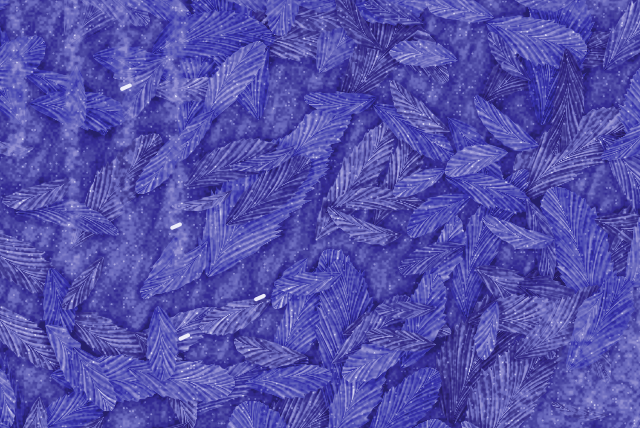
Write a WebGL 1 fragment shader that draws this texture.

```glsl
precision highp float;
// Window frost: overlapping curved ice plumes in violet blue.
// Jittered grids of three sizes paint plumes whose barbs leave a bent spine;
// crystal columns, grainy patches, sparkle and a few white flecks lie on top.

uniform vec2 u_resolution;

#define CELL 0.25          // grid size of the largest plumes
#define BARBS 46.0         // barbs per canvas height
#define RIDGE 0.50         // brightness of the barb ridges
#define SHADE 0.20         // shadow cast around a plume
#define GRAIN 0.30         // strength of the fine grain
#define DUSK vec3(0.20, 0.16, 0.53)
#define DEEP vec3(0.21, 0.19, 0.66)
#define DULL vec3(0.27, 0.25, 0.58)
#define BLUE vec3(0.31, 0.31, 0.71)
#define LIGHT vec3(0.41, 0.41, 0.74)
#define PALE vec3(0.57, 0.56, 0.82)

float hash(vec2 p) {
  vec3 q = fract(p.xyx * 0.1031);
  q += dot(q, q.yzx + 33.33);
  return fract((q.x + q.y) * q.z);
}

float noise(vec2 p) {
  vec2 i = floor(p), f = fract(p);
  f = f * f * (3.0 - 2.0 * f);
  return mix(mix(hash(i), hash(i + vec2(1, 0)), f.x),
             mix(hash(i + vec2(0, 1)), hash(i + vec2(1, 1)), f.x), f.y);
}

// Paints one plume over surface = (tone, vividness); cell seeds its shape.
void plume(vec2 p, vec2 cell, float size, inout vec2 surface) {
  float h1 = hash(cell + 11.3), h2 = hash(cell + 27.7);
  float h3 = hash(cell + 41.9), h4 = hash(cell + 63.1);
  vec2 root = (cell + vec2(h1, h2)) * size;
  float len = size * mix(1.2, 1.7, h3);

  // Local frame: x runs along the bent spine, y across it.
  float angle = 1.45 - 0.45 * root.x + 2.2 * (noise(root * 3.0 + 5.0) - 0.5) + 1.1 * (h4 - 0.5);
  vec2 axis = vec2(cos(angle), sin(angle));
  vec2 q = p - root;
  q = vec2(dot(q, axis), dot(q, vec2(-axis.y, axis.x))) / len;
  q.y -= mix(-0.55, 0.22, h2) * q.x * q.x;
  if (q.x < -0.1 || q.x > 1.1 || abs(q.y) > 0.5) return;

  // Barbs start along the spine and curl outwards.
  float side = step(0.0, q.y), y = abs(q.y) + 0.0001;
  float start = q.x - pow(y / mix(0.55, 0.95, h1), 0.667);
  vec2 along = vec2(start * len * BARBS, y * len);
  float phase = along.x + 0.9 * noise(vec2(along.x * 0.6, along.y * 22.0) + h4 * 90.0) + side * 50.0;
  float f = fract(phase), id = floor(phase);

  // Outline with a ragged edge.
  float x = clamp(q.x, 0.0, 1.0);
  float width = mix(0.15, 0.31, side > 0.5 ? h3 : h4);
  width *= 1.9 * pow(x + 0.0001, 0.7) * sqrt(1.0 - x);
  width *= 0.78 + 0.25 * noise(vec2(phase, h1 * 70.0)) + 0.10 * abs(2.0 * f - 1.0);
  float d = (width - y - max(q.x - 1.0, 0.0) - max(-q.x, 0.0)) * len;

  surface.x -= SHADE * smoothstep(-0.022, 0.0, d);
  float cover = smoothstep(0.0, 0.004, d);
  if (cover <= 0.0) return;

  // Ridges, fine hairs and cross barbules.
  float ridge = smoothstep(0.0, 0.3, f) * (1.0 - smoothstep(0.3, 0.95, f));
  ridge *= 0.35 + 0.65 * hash(vec2(id, h2 * 50.0));
  ridge *= 0.5 + 0.8 * noise(vec2(id * 3.1, along.y * 40.0));
  float tone = 0.24 + 0.26 * (h1 - 0.5) + 0.10 * (side - 0.5) + RIDGE * ridge;
  tone += 0.26 * (noise(vec2(phase * 4.0, along.y * 35.0)) - 0.5);
  tone += 0.24 * (noise(vec2(phase * 2.0, along.y * 170.0)) - 0.5);
  tone -= 0.16 * (1.0 - smoothstep(0.0, 0.4, q.x));
  tone += 0.20 * (1.0 - smoothstep(0.002, 0.008, d)) * noise(p * 110.0);
  surface = mix(surface, vec2(tone, smoothstep(0.15, 0.65, h4)), cover);
}

// Share of loose crystals: upper left columns, top band, lower right corner.
float crystalMask(vec2 p, float aspect) {
  float rough = noise(p * 14.0) - 0.5, mask = 0.0;
  for (int i = 0; i < 4; i++) {
    float n = float(i);
    float centre = 0.06 + 0.12 * n - 0.03 * hash(vec2(n, 3.0));
    float column = smoothstep(0.034, 0.008, abs(p.x - centre + 0.025 * rough));
    mask = max(mask, column * smoothstep(0.42, 0.55, p.y + 0.3 * (hash(vec2(n, 8.0)) - 0.5)));
  }
  float corner = distance(p, vec2(aspect, 0.08)) + 0.3 * rough;
  mask = max(mask, 0.8 * smoothstep(0.36, 0.10, corner));
  return max(mask, 0.6 * smoothstep(0.88, 1.05, p.y + 0.3 * rough));
}

void main() {
  vec2 p = gl_FragCoord.xy / u_resolution.y;
  float aspect = u_resolution.x / u_resolution.y;
  vec2 surface = vec2(0.12 + 0.4 * noise(vec2(p.x * 70.0 - p.y * 25.0, p.y * 16.0)), 0.4);

  // Three plume sizes, the smaller and sparser ones last.
  for (int layer = 0; layer < 3; layer++) {
    float n = float(layer), size = CELL * pow(0.66, n);
    vec2 base = floor(p / size);
    for (int j = 2; j >= -2; j--)
      for (int i = -2; i <= 2; i++) {
        vec2 cell = base + vec2(i, j) + 100.0 * n;
        if (hash(cell + 7.0) < 1.0 - 0.36 * n)
          plume(p + 100.0 * n * size, cell, size, surface);
      }
  }

  // Loose crystals, grain and sparkle.
  float crystals = 0.1 + 0.55 * noise(p * 95.0) + 0.35 * noise(p * 45.0 + 9.0);
  float tone = mix(surface.x, crystals, 0.8 * crystalMask(p, aspect));
  tone += GRAIN * (noise(p * 190.0) - 0.5) + 0.16 * (noise(p * 5.0) - 0.5);
  vec2 spot = p * 140.0;
  tone += 0.4 * step(0.93, hash(floor(spot))) * smoothstep(0.5, 0.1, length(fract(spot) - 0.5));

  // Tone to colour.
  vec3 color = mix(DUSK, DEEP, surface.y) * mix(0.72, 1.0, smoothstep(-0.2, 0.12, tone));
  color = mix(color, mix(DULL, BLUE, surface.y), smoothstep(0.10, 0.32, tone));
  color = mix(color, LIGHT, smoothstep(0.30, 0.52, tone));
  color = mix(color, PALE, smoothstep(0.50, 0.80, tone));
  color = mix(color, vec3(0.85, 0.85, 0.95), smoothstep(0.82, 1.2, tone));

  // White flecks.
  for (int k = 0; k < 4; k++) {
    float n = float(k);
    vec2 q = p - vec2(aspect * (0.1 + 0.4 * hash(vec2(n, 21.0))), 0.2 + 0.6 * hash(vec2(n, 34.0)));
    q -= vec2(0.9, 0.4) * clamp(dot(q, vec2(0.9, 0.4)), -0.010, 0.010);
    color = mix(color, vec3(0.93, 0.93, 0.98), smoothstep(0.006, 0.003, length(q)));
  }
  gl_FragColor = vec4(color, 1.0);
}
```
